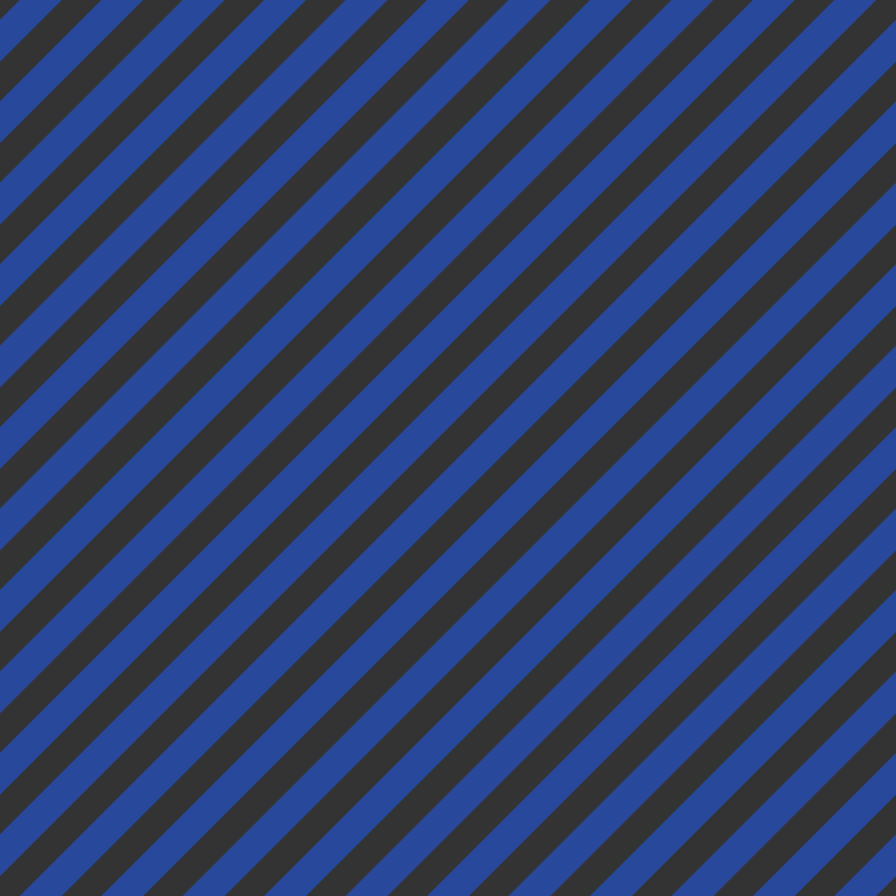
Give the GLSL for this pattern, as a three.js fragment shader.

```glsl
varying vec2 vUv;

// Coverage of a centred band, with a linear edge one pixel footprint wide
float bandCoverage(float phase, float halfWidth) {
  float distanceToCentre = abs(fract(phase) - 0.5);
  return clamp(0.5 + (halfWidth - distanceToCentre) / fwidth(phase), 0.0, 1.0);
}

void main() {
  vec3 charcoal = vec3(0.2);
  vec3 blue = vec3(0.155, 0.282, 0.61);

  // Eleven rising diagonals along each side; a whole number keeps the tile seamless
  float phase = 11.0 * (vUv.x - vUv.y);

  gl_FragColor = vec4(mix(charcoal, blue, bandCoverage(phase, 0.257)), 1.0);
}
```
